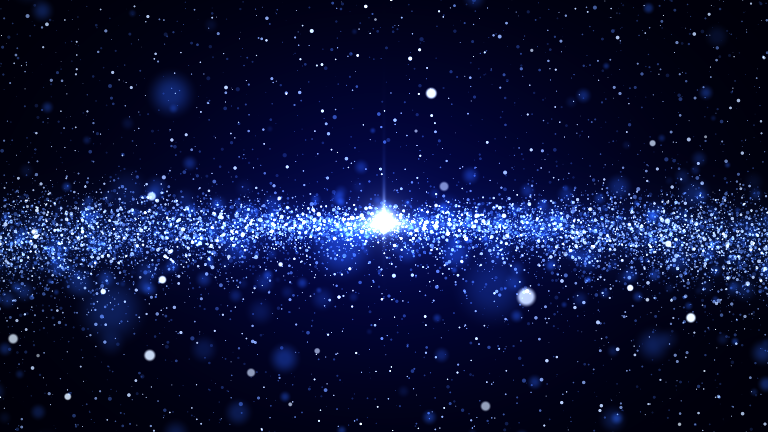
A Shadertoy shader for this background:

```glsl
// A glowing band of blue dust crosses a dark navy space, with a white flare at its heart.
// Dust, haze and bokeh are jittered grids of discs, thinned out by a shared density formula.
// Lengths are in canvas heights, measured from the canvas centre.

const vec3 EDGE_NAVY   = vec3(0.0, 0.0, 0.032);
const vec3 CENTER_NAVY = vec3(0.008, 0.022, 0.27);
const vec3 HAZE_BLUE   = vec3(0.13, 0.30, 0.70);
const vec3 DUST_BLUE   = vec3(0.24, 0.42, 0.82);
const vec3 ICE_WHITE   = vec3(0.90, 0.97, 1.0);
const vec2 FLARE_POS   = vec2(0.0, -0.010);
const float BAND_SAG   = 0.055;   // drop of the band toward the sides
const float BAND_CORE  = 0.026;   // half thickness at the flare
const float BAND_FLARE = 0.060;   // growth of thickness toward the sides
const int DUST_LAYERS  = 10;
const int HAZE_LAYERS  = 4;
const int BOKEH_LAYERS = 2;

float hash(vec2 p) {
    return fract(sin(dot(p, vec2(127.1, 311.7))) * 43758.5453);
}

// Signed height above the centre line of the band
float bandHeight(vec2 p) {
    return p.y - FLARE_POS.y + 0.010 + BAND_SAG * p.x * p.x;
}

float gauss(float x, float width) {
    return exp(-x * x / (width * width));
}

// amounts: x = band share, y = band width factor, z = share of the open field
float density(vec2 p, vec3 amounts) {
    float h = bandHeight(p);
    float side = abs(p.x);
    float width = (BAND_CORE + BAND_FLARE * side) * amounts.y;
    float band = gauss(h, width) * (1.0 - 0.35 * side);
    float stray = 0.20 * gauss(h + 0.03, 0.10 + 0.05 * side);
    float lower = 1.0 - smoothstep(-0.25, 0.12, p.y);
    return amounts.x * (band + stray) + amounts.z * mix(0.4, 1.5, lower);
}

// One disc per grid cell; radii are fractions of the cell.
// Returns coverage and a random tone.
vec2 discs(vec2 p, float cell, vec2 radii, float softness, vec3 amounts, float seed) {
    float c = cos(seed), s = sin(seed);
    mat2 turn = mat2(c, s, -s, c);
    vec2 shift = vec2(17.3, 9.7) * seed;
    vec2 grid = turn * p / cell + shift;
    vec2 id = floor(grid);
    vec2 jitter = vec2(hash(id + seed), hash(id + seed + 37.0));
    float size = hash(id + seed + 71.0);
    float radius = mix(radii.x, radii.y, size * size);
    vec2 center = id + radius + (1.0 - 2.0 * radius) * jitter;
    vec2 place = ((center - shift) * cell) * turn;
    float keep = step(hash(id + seed + 113.0), density(place, amounts));
    float edge = max(radius * softness, 1.1 / (iResolution.y * cell));
    float cover = 1.0 - smoothstep(radius - edge, radius, length(grid - center));
    return vec2(cover * keep, hash(id + seed + 151.0));
}

vec3 backdrop(vec2 p) {
    vec3 color = mix(EDGE_NAVY, CENTER_NAVY, exp(-3.0 * p.x * p.x - 6.0 * p.y * p.y));
    float h = bandHeight(p);
    color += HAZE_BLUE * 0.40 * gauss(h, 0.032 + 0.04 * abs(p.x)) * exp(-1.8 * abs(p.x));
    return color + HAZE_BLUE * 0.11 * gauss(h + 0.01, 0.10);
}

// Soft out-of-focus blue spots
vec3 haze(vec2 p) {
    vec3 color = vec3(0.0);
    for (int i = 0; i < HAZE_LAYERS; i++) {
        float n = float(i);
        vec2 near = discs(p, 0.05 + 0.022 * n, vec2(0.18, 0.48), 0.95,
                          vec3(0.75, 1.9, 0.05), 2.3 + n);
        vec2 far = discs(p, 0.16 + 0.05 * n, vec2(0.10, 0.36), 0.85,
                         vec3(0.30, 1.8, 0.13), 11.9 + n);
        color += HAZE_BLUE * (near.x * mix(0.12, 0.55, near.y)
                            + far.x * mix(0.15, 0.50, far.y));
    }
    return color;
}

// Fine bright grains of the band
vec3 dust(vec2 p) {
    vec3 color = vec3(0.0);
    float light = mix(0.75, 1.4, exp(-3.0 * abs(p.x)));
    for (int i = 0; i < DUST_LAYERS; i++) {
        float n = float(i);
        vec2 grain = discs(p, 0.0075 + 0.0011 * n, vec2(0.20, 0.42), 0.5,
                           vec3(0.66, 1.0, 0.0), 21.4 + 1.7 * n);
        vec3 tint = mix(DUST_BLUE, ICE_WHITE, grain.y * grain.y);
        color += tint * grain.x * light * mix(0.25, 1.1, grain.y);
    }
    return color;
}

// White discs in front: small sparks and larger bokeh
vec3 bokeh(vec2 p) {
    float light = 0.0;
    for (int i = 0; i < BOKEH_LAYERS; i++) {
        float n = float(i);
        vec2 spark = discs(p, 0.075 + 0.03 * n, vec2(0.03, 0.10), 0.6,
                           vec3(0.35, 2.2, 0.07), 41.2 + n);
        vec2 large = discs(p, 0.19 + 0.05 * n, vec2(0.04, 0.14), 0.5,
                           vec3(0.15, 2.0, 0.17), 53.6 + n);
        light += spark.x * mix(0.5, 1.1, spark.y) + large.x * mix(0.5, 1.2, large.y);
    }
    return ICE_WHITE * light;
}

// White heart with a horizontal streak and a thin vertical ray
vec3 flare(vec2 p) {
    vec2 q = p - FLARE_POS;
    float r = length(q);
    float heart = 1.4 * gauss(r, 0.024) + 0.40 * exp(-r / 0.045);
    float streak = 0.60 * gauss(q.y + 0.010, 0.014) * exp(-abs(q.x) / 0.20);
    float ray = 0.8 * gauss(q.x, 0.004) * exp(-abs(q.y) / (q.y > 0.0 ? 0.07 : 0.03));
    return mix(DUST_BLUE, ICE_WHITE, gauss(r, 0.07)) * (heart + streak + ray);
}

void mainImage(out vec4 fragColor, in vec2 fragCoord) {
    vec2 p = (fragCoord - 0.5 * iResolution.xy) / iResolution.y;
    vec3 color = backdrop(p) + haze(p) + dust(p) + flare(p) + bokeh(p);
    fragColor = vec4(clamp(color, 0.0, 1.0), 1.0);
}
```
